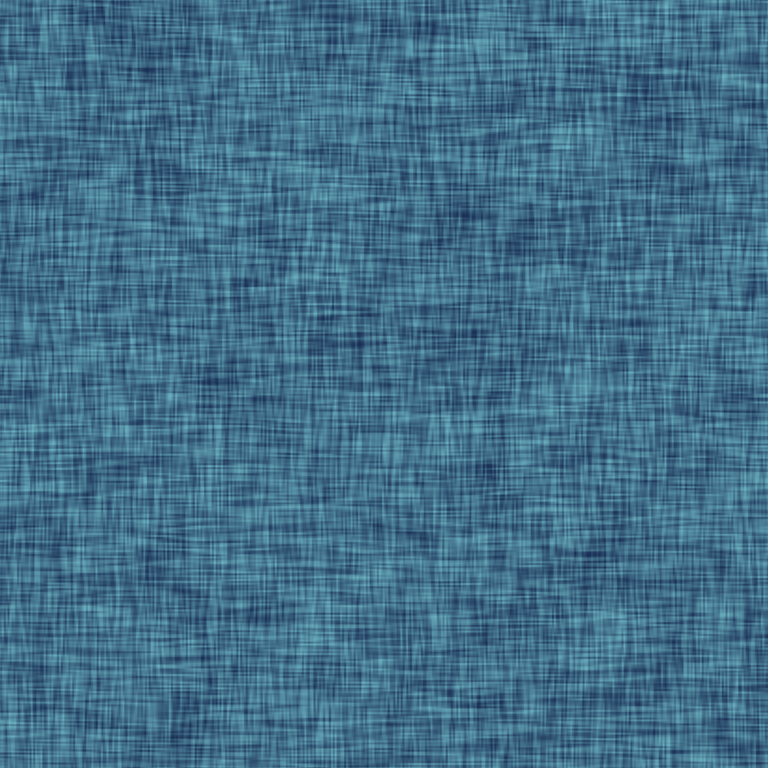
Write a Shadertoy shader that draws this texture.

```glsl
// Blue linen cloth: irregular crossed threads over soft mottled dye.
#define MEAN_COLOR vec3(0.257, 0.436, 0.540)
#define TONE_STEP vec3(0.048, 0.077, 0.063)
#define WARP_SCALE vec2(410.0, 34.0)
#define WEFT_SCALE vec2(403.0, 26.0)
#define COARSE 0.47
#define FINE_GAIN 0.73
#define COARSE_GAIN 0.16
#define CLOUD_SCALE vec2(14.0, 16.0)
#define CLOUD_GAIN 0.22
#define WOBBLE 0.0007
#define SAMPLES 2

// Integer hash giving a value from 0 to 1.
float hash(ivec2 cell, int seed) {
    uint h = uint(cell.x) * 1597334677u ^ uint(cell.y) * 3812015801u;
    h ^= uint(seed) * 2654435769u;
    h = (h ^ (h >> 16)) * 2146121005u;
    h = (h ^ (h >> 15)) * 2221713035u;
    h ^= h >> 16;
    return float(h >> 8) / 16777216.0;
}

// Scales smoothed value noise to zero mean and unit deviation.
float standardize(float value) {
    return (value - 0.5) / 0.2145;
}

float cloudNoise(vec2 p, int seed) {
    ivec2 cell = ivec2(floor(p));
    vec2 blend = smoothstep(0.0, 1.0, fract(p));
    float low = mix(hash(cell, seed), hash(cell + ivec2(1, 0), seed), blend.x);
    float high = mix(hash(cell + ivec2(0, 1), seed), hash(cell + ivec2(1, 1), seed), blend.x);
    return standardize(mix(low, high, blend.y));
}

// Tone along one thread; each thread starts at its own random offset.
float strand(int id, float along, int seed) {
    along += 64.0 * hash(ivec2(id, 7919), seed);
    int cell = int(floor(along));
    float blend = smoothstep(0.0, 1.0, fract(along));
    return mix(hash(ivec2(id, cell), seed), hash(ivec2(id, cell + 1), seed), blend);
}

// Neighbouring threads: p.x runs across them, p.y along them.
float threads(vec2 p, int seed) {
    int id = int(floor(p.x));
    float blend = smoothstep(0.0, 1.0, fract(p.x));
    return standardize(mix(strand(id, p.y, seed), strand(id + 1, p.y, seed), blend));
}

// Fine yarn plus thicker slubs.
float yarn(vec2 p, int seed) {
    return FINE_GAIN * threads(p, seed) + COARSE_GAIN * threads(p * COARSE, seed + 1);
}

vec3 linen(vec2 uv) {
    // Slight bending of the threads
    vec2 bend = WOBBLE * vec2(cloudNoise(uv * 8.0, 1), cloudNoise(uv * 7.0, 2));
    vec2 p = uv + bend;

    // Crossed yarns
    float tone = yarn(p * WARP_SCALE, 10) + yarn(p.yx * WEFT_SCALE, 20);

    // Uneven dye in large and small patches
    float cloud = 0.8 * cloudNoise(uv * CLOUD_SCALE, 30)
                + 0.6 * cloudNoise(uv * CLOUD_SCALE * 2.3, 31);
    tone += CLOUD_GAIN * cloud;

    return MEAN_COLOR + TONE_STEP * clamp(tone, -3.2, 3.4);
}

void mainImage(out vec4 fragColor, in vec2 fragCoord) {
    float size = min(iResolution.x, iResolution.y);
    vec3 color = vec3(0.0);

    // Average a small grid of samples to smooth the edges
    for (int y = 0; y < SAMPLES; y++) {
        for (int x = 0; x < SAMPLES; x++) {
            vec2 offset = (vec2(x, y) + 0.5) / float(SAMPLES) - 0.5;
            color += linen((fragCoord + offset) / size);
        }
    }
    fragColor = vec4(color / float(SAMPLES * SAMPLES), 1.0);
}
```
